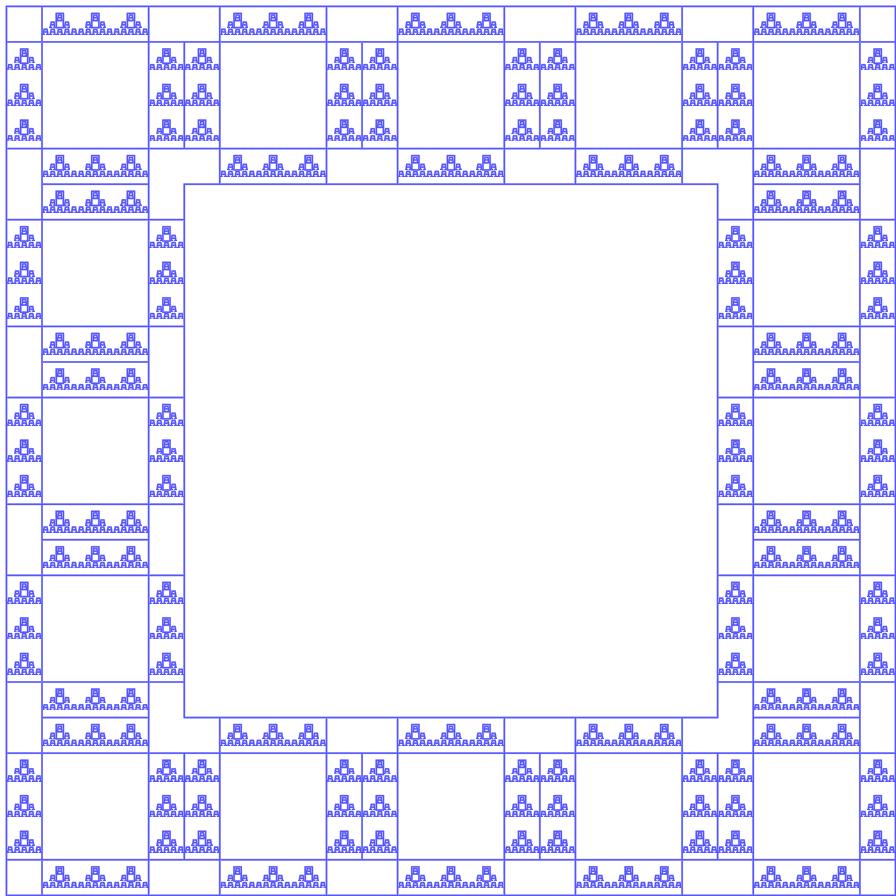
This pattern is drawn by a three.js fragment shader. Its source:

```glsl
// Draws a square carpet of thin blue frames whose border strips hold small stepped pyramids.
varying vec2 vUv;

const vec3 PAPER = vec3(1.0);
const vec3 INK = vec3(0.0, 0.0, 1.0);
const vec2 ORIGIN = vec2(0.0072, 0.0007);
const float SIDE = 0.9922;          // carpet side, in canvas units
const float CELLS = 25.0;           // cells along the carpet
const float BLOCK = 5.0;            // cells along a block, steps along a cell
const float LINE = 1.0 / 768.0;     // stroke width, in canvas units
const float SOFT = 1.0 / 512.0;     // width of the smoothing filter

// Share of the filter covered by a stroke at distance d
float stroke(float d, float width) {
  return clamp(0.5 * (width + SOFT) - d, 0.0, min(width, SOFT)) / SOFT;
}

float segment(vec2 p, vec2 a, vec2 b) {
  vec2 ab = b - a;
  return length(p - a - ab * clamp(dot(p - a, ab) / dot(ab, ab), 0.0, 1.0));
}

float boxEdge(vec2 p, vec2 center, float halfSide) {
  vec2 q = abs(p - center) - halfSide;
  return abs(length(max(q, 0.0)) + min(max(q.x, q.y), 0.0));
}

// Small trestle in a unit square: roof, crossbar, legs and feet
float trestle(vec2 p) {
  vec2 q = vec2(abs(p.x - 0.5), p.y);
  float d = segment(q, vec2(0.0, 0.78), vec2(0.2, 0.78));
  d = min(d, segment(q, vec2(0.2, 0.78), vec2(0.32, 0.04)));
  d = min(d, segment(q, vec2(0.0, 0.4), vec2(0.26, 0.4)));
  return min(d, segment(q, vec2(0.18, 0.04), vec2(0.45, 0.04)));
}

// Three steps of trestles in a cell that is five units wide
float pyramid(vec2 p) {
  vec2 id = floor(p);
  float column = abs(id.x - 2.0);
  bool bottom = id.y == 1.0;
  bool middle = id.y == 2.0 && column == 1.0;
  bool top = id.y == 3.0 && column == 0.0;
  float d = BLOCK;
  if (bottom || middle || top) d = trestle(fract(p));
  d = min(d, boxEdge(p, vec2(2.5), 0.5));
  return min(d, boxEdge(p, vec2(2.5, 3.5), 0.5));
}

// Lines of one block: full inner lines, outer edges open at the corners
float blockLines(vec2 p) {
  vec2 q = abs(p - 0.5 * BLOCK);
  vec2 inner = abs(q - 1.5);
  float d = min(inner.x, inner.y);
  d = min(d, segment(q, vec2(2.5, 0.0), vec2(2.5, 1.5)));
  return min(d, segment(q, vec2(0.0, 2.5), vec2(1.5, 2.5)));
}

// True on the edge cells of a block, without its corners
bool onStrip(vec2 p) {
  vec2 q = abs(floor(p) - 2.0);
  return max(q.x, q.y) == 2.0 && min(q.x, q.y) < 2.0;
}

void main() {
  float cellSize = SIDE / CELLS;
  vec2 grid = (vUv - ORIGIN) / cellSize;
  vec2 middle = vec2(0.5 * CELLS);
  vec2 reach = abs(grid - middle);
  float ring = max(reach.x, reach.y);

  // Outer frame and central square
  float lines = min(boxEdge(grid, middle, 12.5), boxEdge(grid, middle, 7.5));
  float ink = 0.0;

  // Ring of blocks with their strips
  if (ring < 12.5 && ring > 7.5) {
    vec2 local = mod(grid, BLOCK);
    lines = min(lines, blockLines(local));
    if (onStrip(local)) {
      float d = pyramid(fract(local) * BLOCK);
      ink = stroke(d * cellSize / BLOCK, LINE);
    }
  }

  ink = max(ink, stroke(lines * cellSize, LINE));
  gl_FragColor = vec4(mix(PAPER, INK, ink), 1.0);
}
```
